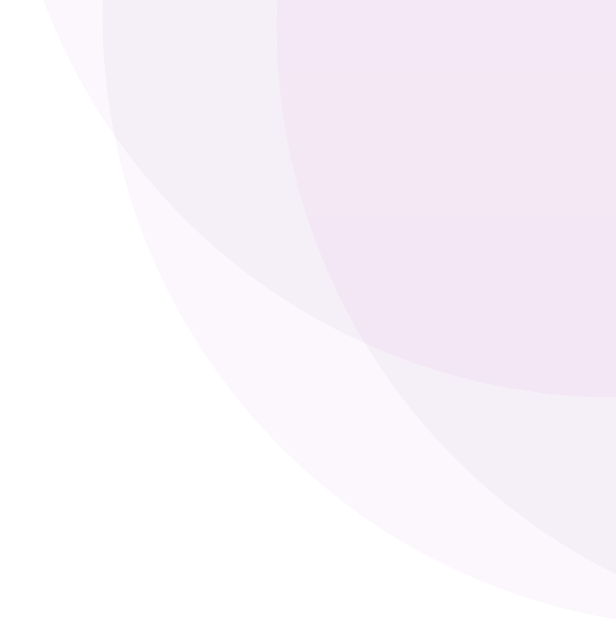
A WebGL 2 fragment shader for this background:

```glsl
#version 300 es
precision highp float;
// Three huge, pale lilac discs overlapping from the upper right on white.

uniform vec2 u_resolution;
out vec4 fragColor;

const vec3 WHITE = vec3(1.0);
const vec3 SINGLE_TINT = vec3(0.984, 0.970, 0.990);
const vec3 DOUBLE_TINT = vec3(0.961, 0.941, 0.969);
const vec3 TRIPLE_TINT = vec3(0.957, 0.908, 0.962);

// Antialiased coverage of a disc, with the edge one pixel wide.
float disc(vec2 p, vec2 center, float radius, float pixel) {
    float dist = length(p - center) - radius;
    return 1.0 - smoothstep(-0.5 * pixel, 0.5 * pixel, dist);
}

// Colour for a number of stacked layers, blended across soft edges.
vec3 layerColor(float layers) {
    vec3 color = mix(WHITE, SINGLE_TINT, clamp(layers, 0.0, 1.0));
    color = mix(color, DOUBLE_TINT, clamp(layers - 1.0, 0.0, 1.0));
    return mix(color, TRIPLE_TINT, clamp(layers - 2.0, 0.0, 1.0));
}

void main() {
    // Canvas height is one unit.
    vec2 p = gl_FragCoord.xy / u_resolution.y;
    float pixel = 1.0 / u_resolution.y;

    // Overlap count of the upper, lower and right discs.
    float layers = disc(p, vec2(0.9635, 1.3353), 0.9564, pixel)
                 + disc(p, vec2(1.1159, 0.9757), 0.9557, pixel)
                 + disc(p, vec2(1.3880, 0.9583), 0.9557, pixel);

    // The deepest overlap brightens faintly toward the top.
    float lift = 0.004 * (p.y - 0.7) * clamp(layers - 2.0, 0.0, 1.0);
    fragColor = vec4(layerColor(layers) + lift, 1.0);
}
```
